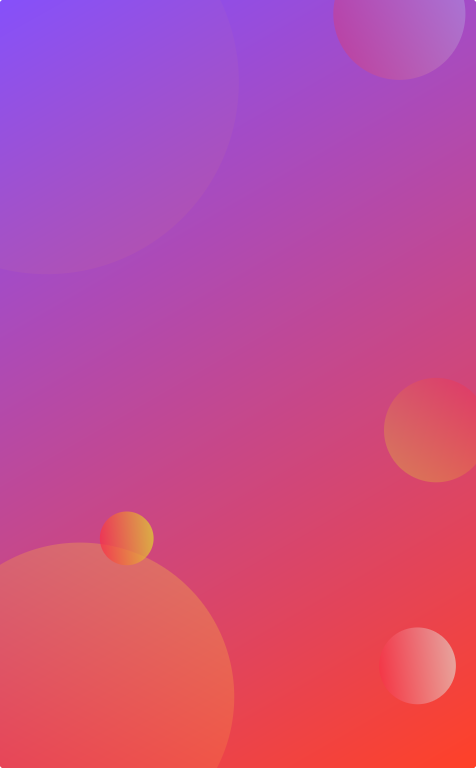
A WebGL 1 fragment shader for this background:

```glsl
precision highp float;
// Diagonal violet-to-red gradient card with translucent gradient discs.

uniform vec2 u_resolution;

#define VIOLET vec3(0.512, 0.310, 1.000)
#define RED    vec3(1.000, 0.255, 0.157)
#define ROSE   vec3(0.970, 0.190, 0.280)
#define AMBER  vec3(0.960, 0.710, 0.270)
#define YELLOW vec3(0.875, 0.810, 0.200)
#define ICE    vec3(0.740, 0.805, 0.925)
#define PEARL  vec3(0.885, 0.885, 0.845)
#define MAUVE  vec3(0.780, 0.430, 0.590)
#define SLOPE  vec2(0.500, -0.866)
#define CORNER 0.006

// Soft coverage of a signed distance, one pixel wide (units: canvas height).
float coverage(float dist) {
    return clamp(0.5 - dist * u_resolution.y, 0.0, 1.0);
}

float roundedBox(vec2 p, vec2 halfSize, float radius) {
    vec2 q = abs(p) - halfSize + radius;
    return length(max(q, 0.0)) + min(max(q.x, q.y), 0.0) - radius;
}

// Blends a disc over base; its tint runs from one rim to the other along dir.
vec3 disc(vec3 base, vec2 p, vec2 center, float radius, vec2 dir,
          vec3 fromTint, vec3 toTint, float alpha) {
    vec2 q = (p - center) / radius;
    float along = clamp(0.5 + 0.5 * dot(q, normalize(dir)), 0.0, 1.0);
    float mask = coverage((length(q) - 1.0) * radius);
    return mix(base, mix(fromTint, toTint, along), alpha * mask);
}

void main() {
    vec2 p = gl_FragCoord.xy / u_resolution.y;
    vec2 size = vec2(u_resolution.x / u_resolution.y, 1.0);
    vec2 fromMiddle = p - 0.5 * size;

    // Backdrop: corner-to-corner linear gradient
    float t = 0.5 + dot(fromMiddle, SLOPE) / dot(size, abs(SLOPE));
    vec3 color = mix(VIOLET, RED, t);

    // Upper discs
    color = disc(color, p, vec2(0.061, 0.893), 0.250, vec2(0.5, -0.87), VIOLET, MAUVE, 0.18);
    color = disc(color, p, vec2(0.520, 0.982), 0.086, vec2(1.0, 0.25), ROSE, ICE, 0.30);

    // Lower discs
    color = disc(color, p, vec2(0.568, 0.440), 0.068, vec2(0.6, 0.8), YELLOW, ROSE, 0.32);
    color = disc(color, p, vec2(0.104, 0.0925), 0.201, vec2(0.5, 0.87), ROSE, AMBER, 0.35);
    color = disc(color, p, vec2(0.165, 0.299), 0.035, vec2(1.0, 0.1), ROSE, YELLOW, 0.75);
    color = disc(color, p, vec2(0.5436, 0.133), 0.050, vec2(1.0, 0.1), ROSE, PEARL, 0.60);

    // White outside the rounded card corners
    float card = coverage(roundedBox(fromMiddle, 0.5 * size + 0.5 / u_resolution.y, CORNER));
    gl_FragColor = vec4(mix(vec3(1.0), color, card), 1.0);
}
```
